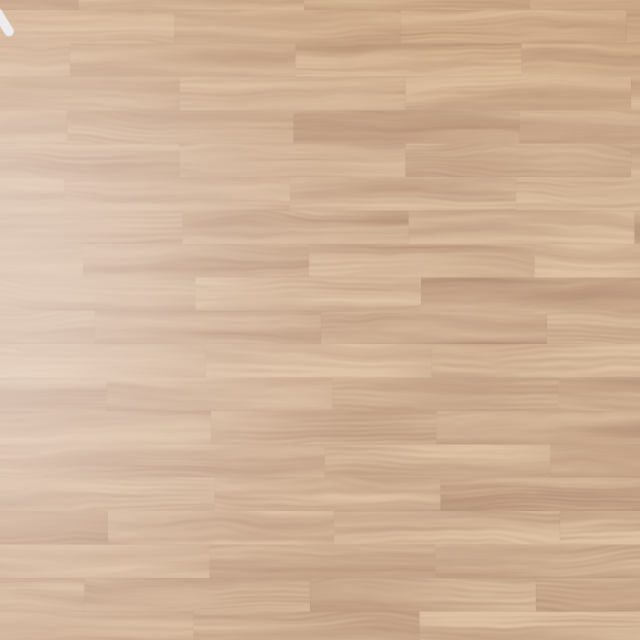
Give the GLSL for this texture, as a three.js fragment shader.

```glsl
// Pale wood strip floor: staggered rows of equal planks, each with its own tone
// and stretched, wavy noise grain, under a soft pinkish light from the left.
// Plank edges are smoothed by averaging a few nearby samples.

varying vec2 vUv;

const float ROW_HEIGHT = 0.0522;     // 19.15 rows down the canvas
const float FIRST_ROW = 0.0156;      // visible part of the cut top row
const float PLANK_LENGTH = 0.353;    // 2.83 planks across
const float EVEN_SHIFT = 0.133;      // joint position in even rows
const float ODD_SHIFT = 0.302;       // joint position in odd rows
const float SHIFT_DRIFT = 0.032;     // slow drift of joints down the rows
const float SHIFT_JITTER = 0.024;
const float SEAM_WIDTH = 0.0009;
const float SEAM_DEPTH = 0.035;
const float SAMPLE_SPREAD = 0.0005;

const vec3 DARK_WOOD = vec3(0.695, 0.550, 0.448);
const vec3 LIGHT_WOOD = vec3(0.868, 0.757, 0.637);
const vec3 GLOW_COLOR = vec3(0.935, 0.880, 0.850);
const vec2 GLOW_CENTER = vec2(-0.03, 0.53);
const vec2 GLOW_SIZE = vec2(0.41, 0.47);
const float GLOW_STRENGTH = 0.62;
const vec3 CHIP_COLOR = vec3(0.93, 0.92, 0.92);

float hash(vec2 p) {
  vec3 q = fract(vec3(p.xyx) * 0.1031);
  q += dot(q, q.yzx + 33.33);
  return fract((q.x + q.y) * q.z);
}

float noise(vec2 p) {
  vec2 i = floor(p), f = fract(p);
  f = f * f * (3.0 - 2.0 * f);
  return mix(mix(hash(i), hash(i + vec2(1.0, 0.0)), f.x),
             mix(hash(i + vec2(0.0, 1.0)), hash(i + vec2(1.0, 1.0)), f.x), f.y);
}

// Signed tone offset of the grain, streaked along x
float grain(vec2 p, float seed) {
  p += vec2(seed * 7.0, seed * 3.0);
  float bend = noise(p * vec2(8.0, 20.0)) - 0.5;
  float ripple = noise(p * vec2(26.0, 40.0)) - 0.5;
  float y = p.y + 0.018 * bend + 0.003 * ripple;
  float broad = noise(vec2(p.x * 3.5, y * 58.0)) - 0.5;
  float streak = noise(vec2(p.x * 7.0, y * 165.0)) - 0.5;
  float fibre = noise(vec2(p.x * 34.0, y * 380.0)) - 0.5;
  float figure = smoothstep(0.45, 0.85, noise(p * vec2(6.0, 24.0) + 9.0));
  float rings = sin(y * 720.0 + 5.0 * bend) * figure;
  return 0.56 * broad + 0.28 * streak + 0.10 * fibre + 0.09 * rings;
}

vec3 floorColor(vec2 p) {
  // Row and plank cells, counted from the top left
  float down = (1.0 - p.y - FIRST_ROW) / ROW_HEIGHT + 1.0;
  float row = floor(down);
  float shift = mix(EVEN_SHIFT, ODD_SHIFT, mod(row, 2.0))
              + SHIFT_DRIFT * cos((row - 14.0) * 0.31)
              + SHIFT_JITTER * (hash(vec2(row, 4.0)) - 0.5);
  float along = (p.x - shift) / PLANK_LENGTH + 2.0;
  vec2 id = vec2(floor(along), row);
  vec2 cell = vec2(fract(along), fract(down));

  // Plank tone, a gradient across its width, and grain
  float seed = hash(id + 17.0);
  float tone = 0.60 + 0.26 * (seed - 0.5);
  tone += 0.20 * (hash(id + 51.0) - 0.5) * (cell.y - 0.5) * 2.0;
  tone += grain(p, seed);
  vec3 color = mix(DARK_WOOD, LIGHT_WOOD, clamp(tone, 0.0, 1.0));

  // Faint seams, clearer on some planks
  vec2 edge = min(cell, 1.0 - cell) * vec2(PLANK_LENGTH, ROW_HEIGHT);
  float seam = 1.0 - smoothstep(0.0, SEAM_WIDTH * 2.0, min(edge.x, edge.y));
  return color * (1.0 - SEAM_DEPTH * seam * hash(id + 83.0));
}

float segmentDistance(vec2 p, vec2 a, vec2 b) {
  vec2 d = b - a;
  return length(p - a - d * clamp(dot(p - a, d) / dot(d, d), 0.0, 1.0));
}

void main() {
  // Average a 2 by 2 group of samples
  vec3 color = vec3(0.0);
  for (int i = 0; i < 4; i++) {
    float k = float(i);
    vec2 corner = vec2(mod(k, 2.0), floor(k / 2.0)) * 2.0 - 1.0;
    color += 0.25 * floorColor(vUv + corner * SAMPLE_SPREAD);
  }

  // Warmer, slightly deeper wood near the top
  color *= mix(vec3(1.0), vec3(1.0, 0.985, 0.955), smoothstep(0.7, 1.0, vUv.y));

  // Soft light from the left
  vec2 g = (vUv - GLOW_CENTER) / GLOW_SIZE;
  color = mix(color, GLOW_COLOR, GLOW_STRENGTH * exp(-dot(g, g)));

  // Small white chip at the upper left edge
  float chip = segmentDistance(vUv, vec2(-0.004, 0.980), vec2(0.014, 0.951));
  color = mix(color, CHIP_COLOR, 1.0 - smoothstep(0.006, 0.009, chip));

  gl_FragColor = vec4(color, 1.0);
}
```
